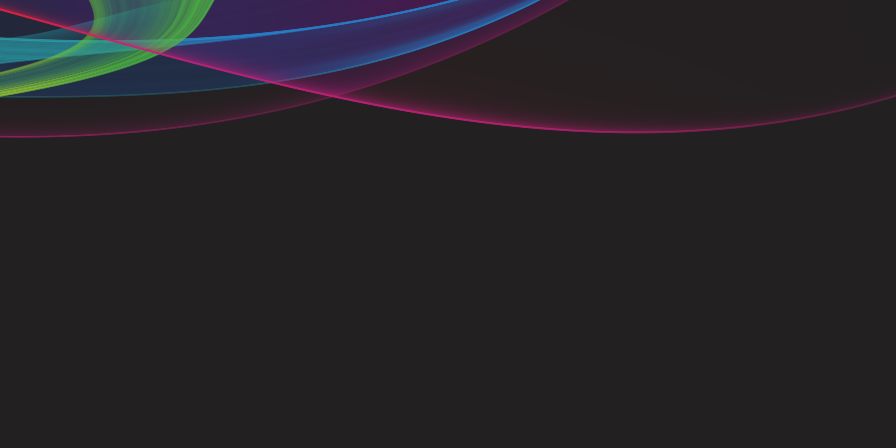
This background is drawn by a Shadertoy shader. Its source:

```glsl
// Translucent silk ribbons sweeping across the top of a charcoal background.
// Each ribbon edge is a cubic through four evenly spaced samples; sheets are
// filled between edges with noisy strands, then outlined by thin glowing lines.

const vec3 CHARCOAL = vec3(0.139, 0.124, 0.128);
const vec3 PURPLE = vec3(0.31, 0.10, 0.36);
const vec3 MAGENTA = vec3(0.76, 0.13, 0.47);
const vec3 RED = vec3(0.92, 0.13, 0.26);
const vec3 BLUE = vec3(0.13, 0.50, 0.78);
const vec3 NAVY = vec3(0.12, 0.20, 0.38);
const vec3 TEAL = vec3(0.16, 0.58, 0.62);
const vec3 GREEN = vec3(0.30, 0.72, 0.26);
const vec3 LIME = vec3(0.58, 0.80, 0.20);

float hash(float n) {
    return fract(sin(n * 127.1) * 43758.5453);
}

float noise(float x) {
    float i = floor(x), f = fract(x);
    return mix(hash(i), hash(i + 1.0), f * f * (3.0 - 2.0 * f));
}

// Cubic through samples s at 0, 1/3, 2/3 and 1 of the span.
float cubic(float x, float span, vec4 s) {
    float u = 3.0 * x / span;
    float a = u - 1.0, b = u - 2.0, c = u - 3.0;
    return dot(s, vec4(-a * b * c / 6.0, u * b * c / 2.0,
                       -u * a * c / 2.0, u * a * b / 6.0));
}

// Signed distance to the curve, positive on the side of smaller values.
float curveDistance(float along, float across, float span, vec4 s) {
    float h = 0.004;
    float here = cubic(along, span, s);
    float slope = (cubic(along + h, span, s) - here) / h;
    return (here - across) / sqrt(1.0 + slope * slope);
}

float inside(float d, float px) {
    return smoothstep(-px, px, d);
}

float line(float d, float width, float px) {
    return 1.0 - smoothstep(width, width + 1.3 * px, abs(d));
}

// Sheet that is densest at its edge and thins out with depth.
float veil(float d, float depth, float px) {
    return inside(d, px) * exp(-max(d, 0.0) / depth);
}

float strands(float w, float count) {
    return 0.65 * noise(w * count) + 0.35 * noise(w * count * 2.7 + 9.0);
}

void mainImage(out vec4 fragColor, in vec2 fragCoord) {
    // Height is one unit; y runs down from the top edge.
    vec2 p = vec2(fragCoord.x, iResolution.y - fragCoord.y) / iResolution.y;
    float px = 0.75 / iResolution.y;
    vec3 col = CHARCOAL;

    // Edge samples and distances of the long sweeps.
    vec4 upperEdge = vec4(0.086, 0.091, 0.065, 0.0);
    vec4 lowerEdge = vec4(0.216, 0.206, 0.146, 0.0);
    float rose = curveDistance(p.x, p.y, 2.0, vec4(0.021, 0.198, 0.294, 0.214));
    float plum = curveDistance(p.x, p.y, 1.268, vec4(0.305, 0.281, 0.185, 0.0));
    float upper = curveDistance(p.x, p.y, 1.016, upperEdge);
    float lower = curveDistance(p.x, p.y, 1.203, lowerEdge);
    float fold = curveDistance(p.x, p.y, 1.016, vec4(0.141, 0.107, 0.067, 0.0));

    // Plum sheet, richer where it passes behind the rose sweep.
    float overlap = inside(plum, px) * inside(rose, px);
    float plumDensity = 0.42 + 0.4 * inside(lower, px) * smoothstep(0.0, 0.3, p.x);
    col = mix(col, PURPLE, overlap * plumDensity * (0.75 + 0.25 * strands(plum, 90.0)));
    col = mix(col, MAGENTA, 0.24 * veil(plum, 0.018, px));
    col = mix(col, MAGENTA, line(plum, 0.0008, px) * mix(0.55, 0.2, smoothstep(0.0, 0.8, p.x)));

    // Blue sheet between the upper and lower edges.
    float top = cubic(p.x, 1.016, upperEdge);
    float bottom = cubic(p.x, 1.203, lowerEdge);
    float w = (p.y - top) / max(bottom - top, 0.001);
    float sheet = inside(lower, px) * inside(-upper, px);
    float right = smoothstep(0.45, 1.1, p.x);
    float rim = smoothstep(0.55, 1.0, w) + 0.5 * (1.0 - smoothstep(0.0, 0.35, w));
    col = mix(col, NAVY, 0.45 * sheet * (1.0 - 0.5 * right));
    col = mix(col, BLUE, sheet * clamp((0.07 + 0.55 * right * rim) * (0.6 + 0.8 * strands(w, 14.0)), 0.0, 1.0));
    col = mix(col, NAVY, 0.4 * inside(upper, px) * (1.0 - smoothstep(0.5, 1.0, p.x)));
    col = mix(col, mix(TEAL, BLUE, right), line(lower, 0.0008, px) * mix(0.3, 0.85, right));

    // Narrow cyan fold that closes into the bright upper edge.
    vec3 cyan = mix(TEAL, BLUE, smoothstep(0.1, 0.6, p.x));
    float foldFill = inside(fold, px) * inside(-upper, px);
    col = mix(col, cyan, foldFill * (0.5 + 0.4 * strands(upper, 240.0)));
    col = mix(col, cyan * 1.08, 0.8 * line(upper, 0.0016, px) + 0.4 * line(fold, 0.001, px) * (1.0 - line(upper, 0.0016, px)));
    float cross = curveDistance(p.x, p.y, 0.39, vec4(0.086, 0.065, 0.031, 0.0));
    col = mix(col, TEAL, 0.45 * veil(-cross, 0.035, px) * inside(upper, px) * (1.0 - smoothstep(0.2, 0.5, p.x)));

    // Curling green ribbon, described as x over y.
    vec4 outerEdge = vec4(0.477, 0.427, 0.299, 0.0);
    vec4 innerEdge = vec4(0.198, 0.208, 0.156, 0.0);
    float outer = curveDistance(p.y, p.x, 0.214, outerEdge);
    float inner = curveDistance(p.y, p.x, 0.161, innerEdge);
    float innerX = cubic(p.y, 0.161, innerEdge);
    float g = (p.x - innerX) / max(cubic(p.y, 0.214, outerEdge) - innerX, 0.001);
    float curl = inside(outer, px) * inside(-inner, px) * (1.0 - smoothstep(0.215, 0.22, p.y));
    vec3 leaf = mix(LIME, GREEN, smoothstep(0.0, 0.3, p.x));
    float border = smoothstep(0.4, 1.0, g) + 0.8 * (1.0 - smoothstep(0.0, 0.22, g));
    vec3 silk = mix(mix(TEAL, GREEN, 0.35), leaf, clamp(border + 0.25, 0.0, 1.0));
    col = mix(col, silk, curl * clamp((0.42 + 0.4 * border) * (0.72 + 0.5 * strands(g, 26.0)), 0.0, 0.92));
    float hem = line(outer, 0.001, px) * (1.0 - smoothstep(0.215, 0.22, p.y));
    col = mix(col, leaf, 0.6 * hem);

    // Rose sweep over everything, red at its start and fading to the right.
    vec3 roseTint = mix(RED, MAGENTA, smoothstep(0.0, 0.4, p.x));
    float fade = 1.0 - smoothstep(0.9, 2.0, p.x);
    float depth = mix(0.009, 0.016, smoothstep(0.1, 0.6, p.x)) * mix(0.6, 1.0, fade);
    col = mix(col, roseTint, veil(rose, depth, px) * mix(0.2, 0.62, fade));
    col = mix(col, RED, 0.05 * veil(rose, 0.12, px) * smoothstep(0.7, 1.0, p.x) * fade);
    col = mix(col, roseTint, line(rose, 0.0012, px) * mix(0.25, 0.85, fade));

    fragColor = vec4(col, 1.0);
}
```
